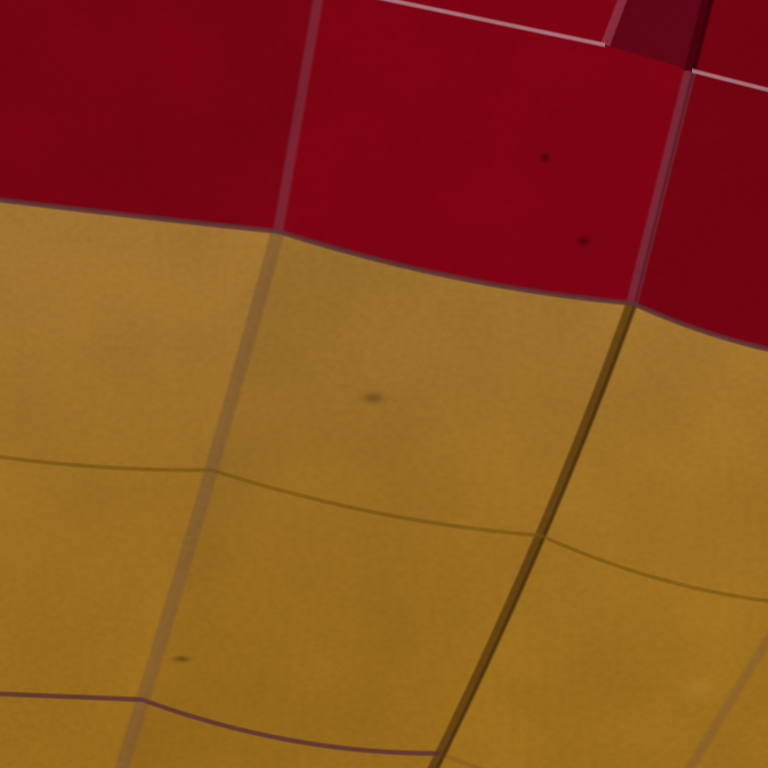
Reproduce this texture procedurally as a WebGL 1 fragment shader.

```glsl
precision highp float;
// Stitched fabric panels: a crimson band above a golden field, crossed by leaning
// ribs and sagging rows. Seams are analytic curves drawn as soft bands; gradient
// noise supplies the cloth grain and gentle mottling.
uniform vec2 u_resolution;

const vec3 CRIMSON = vec3(0.46, 0.015, 0.068);
const vec3 PATCH_RED = vec3(0.365, 0.025, 0.085);
const vec3 GOLD = vec3(0.59, 0.42, 0.145);
const vec3 RIB_RED = vec3(0.47, 0.18, 0.23);
const vec3 RIB_GOLD = vec3(0.49, 0.35, 0.19);
const vec3 RIB_DARK = vec3(0.35, 0.23, 0.06);
const vec3 SEAM_PALE = vec3(0.65, 0.50, 0.52);
const vec3 SEAM_GREY = vec3(0.35, 0.19, 0.20);
const vec3 SEAM_OLIVE = vec3(0.43, 0.31, 0.07);
const float GRAIN = 0.035;
const float MOTTLE = 0.045;

vec2 hashGradient(vec2 cell) {
  float h = fract(sin(dot(cell, vec2(127.1, 311.7))) * 43758.5);
  return vec2(cos(h * 6.2832), sin(h * 6.2832));
}

float gradientNoise(vec2 p) {
  vec2 i = floor(p), f = fract(p);
  vec2 w = f * f * f * (f * (f * 6.0 - 15.0) + 10.0);
  float a = dot(hashGradient(i), f);
  float b = dot(hashGradient(i + vec2(1.0, 0.0)), f - vec2(1.0, 0.0));
  float c = dot(hashGradient(i + vec2(0.0, 1.0)), f - vec2(0.0, 1.0));
  float d = dot(hashGradient(i + 1.0), f - 1.0);
  return mix(mix(a, b, w.x), mix(c, d, w.x), w.y);
}

float fbm(vec2 p) {
  float sum = 0.0, amp = 1.0;
  for (int i = 0; i < 4; i++) {
    sum += amp * gradientNoise(p);
    p = p * 2.03 + 7.1;
    amp *= 0.5;
  }
  return sum;
}

// Rib position at depth v: straight above the knot, bending below it.
float ribX(float v, vec2 knot, float above, float below, float bend) {
  float d = v - knot.y;
  return knot.x - (d < 0.0 ? above * d : below * d + bend * d * d);
}

// Row depth at x: three sagging spans through two rib crossings.
float rowDepth(float x, float left, vec2 a, vec2 b, float right, vec3 sag) {
  vec2 p = vec2(0.0, left), q = a;
  float s = sag.x;
  if (x > b.x) { p = b; q = vec2(1.0, right); s = sag.z; }
  else if (x > a.x) { p = a; q = b; s = sag.y; }
  float t = (x - p.x) / (q.x - p.x);
  return mix(p.y, q.y, t) + 4.0 * s * t * (1.0 - t);
}

float band(float d, float halfWidth, float soft) {
  return 1.0 - smoothstep(halfWidth - soft, halfWidth + soft, abs(d));
}

float smudge(vec2 p, vec2 center, vec2 size) {
  vec2 d = (p - center) / size;
  return exp(-dot(d, d));
}

void main() {
  vec2 uv = gl_FragCoord.xy / u_resolution;
  vec2 p = vec2(uv.x, 1.0 - uv.y);  // y measured down from the top
  float soft = 0.0012 + 0.6 / u_resolution.y;

  // Signed distances to ribs and rows
  float ribA = 0.96 * (p.x - ribX(p.y, vec2(0.362, 0.301), 0.173, 0.27, 0.03));
  float ribB = 0.94 * (p.x - ribX(p.y, vec2(0.823, 0.3945), 0.25, 0.36, 0.11));
  float ribC = 0.85 * (p.x - 1.0 + 0.61 * (p.y - 0.833));
  float ribTop = 0.93 * (p.x - 0.788 + 0.38 * (p.y - 0.0586));
  float rowTop = p.y - rowDepth(p.x, -0.106, vec2(0.788, 0.0586), vec2(0.901, 0.092), 0.117, vec3(0.0));
  float rowEdge = p.y - rowDepth(p.x, 0.260, vec2(0.362, 0.301), vec2(0.823, 0.3945), 0.4545, vec3(0.001, 0.013, 0.005));
  float rowMid = p.y - rowDepth(p.x, 0.595, vec2(0.276, 0.612), vec2(0.703, 0.697), 0.7825, vec3(0.005, 0.013, 0.012));
  float rowLow = p.y - rowDepth(p.x, 0.9035, vec2(0.185, 0.911), vec2(0.573, 0.981), 1.11, vec3(0.0, 0.018, 0.01));
  float inGold = smoothstep(-soft, soft, rowEdge);
  float rightOfA = smoothstep(-soft, soft, ribA);
  float rightOfB = smoothstep(-soft, soft, ribB);

  // Panel colours and broad shading
  vec3 red = CRIMSON * (1.0 + 0.06 * rightOfA - 0.10 * rightOfB);
  float foldPatch = smoothstep(-soft, soft, ribTop) * (1.0 - rightOfB) * (1.0 - smoothstep(-soft, soft, rowTop));
  red = mix(red, PATCH_RED, foldPatch);
  vec3 gold = GOLD + vec3(0.01, 0.012, 0.035) * (1.0 - 2.0 * smoothstep(0.25, 0.95, p.y));
  gold *= 1.03 - 0.055 * rightOfA * exp(-max(ribA, 0.0) * 5.0) + 0.015 * rightOfB;
  vec3 col = mix(red, gold, inGold);

  // Ribs
  col = mix(col, mix(RIB_RED, RIB_GOLD, inGold), 0.75 * band(ribA, mix(0.0065, 0.009, inGold), 0.003));
  float belowFold = smoothstep(-soft, soft, p.y - 0.092);
  vec3 ribBColor = mix(mix(vec3(0.25, 0.0, 0.04), RIB_RED, belowFold), RIB_DARK, inGold);
  col = mix(col, ribBColor, 0.85 * band(ribB, 0.0075, 0.0025));
  col = mix(col, col * 0.76, band(ribB - 0.004, 0.002, 0.002));
  col = mix(col, RIB_GOLD, 0.5 * band(ribC, 0.006, 0.004));
  col = mix(col, RIB_RED * 1.15, 0.85 * band(ribTop, 0.006, 0.002) * step(rowTop, 0.0));

  // Rows
  float paleSpan = 1.0 - step(0.788, p.x) * step(p.x, 0.901);
  col = mix(col, SEAM_PALE, 0.9 * paleSpan * band(rowTop, 0.0028, soft));
  col = mix(col, SEAM_GREY, 0.85 * band(rowEdge, 0.0035, soft));
  col = mix(col, SEAM_OLIVE, 0.65 * band(rowMid, 0.0025, soft));
  col = mix(col, SEAM_GREY, mix(0.85, 0.2, rightOfB) * band(rowLow, 0.003, soft));

  // Small stains and one pale scuff
  float stain = 0.25 * smudge(p, vec2(0.486, 0.518), vec2(0.013, 0.007));
  stain += 0.30 * smudge(p, vec2(0.237, 0.858), vec2(0.010, 0.004));
  stain += 0.35 * smudge(p, vec2(0.710, 0.205), vec2(0.006));
  stain += 0.30 * smudge(p, vec2(0.760, 0.314), vec2(0.008, 0.006));
  col *= 1.0 - stain;
  col += 0.035 * smudge(p, vec2(0.911, 0.896), vec2(0.017, 0.012));

  // Cloth texture
  col *= 1.0 + MOTTLE * fbm(p * 7.0) + GRAIN * fbm(p * vec2(95.0, 120.0));
  gl_FragColor = vec4(clamp(col, 0.0, 1.0), 1.0);
}
```
